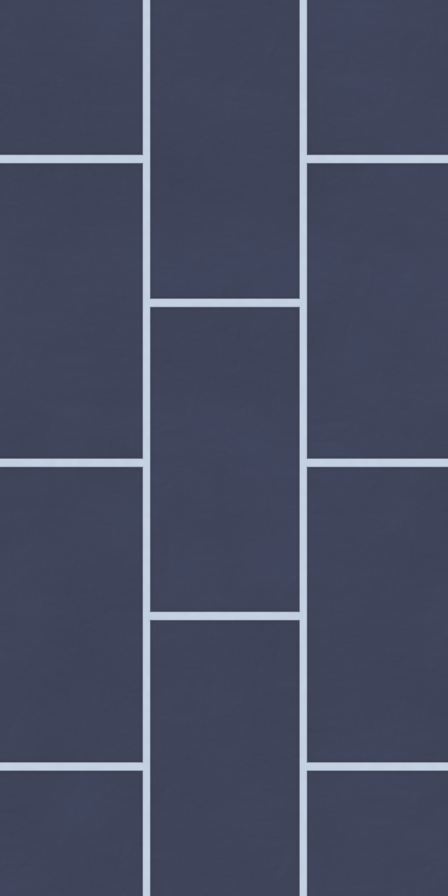
Write a Shadertoy shader that draws this texture.

```glsl
const vec3 SLATE = vec3(0.25, 0.27, 0.36);
const vec3 GROUT = vec3(0.77, 0.82, 0.89);

float hash(vec2 cell) {
    uvec2 q = uvec2(ivec2(cell)) * uvec2(1597u, 3812u) + uvec2(7919u, 104729u);
    uint n = (q.x ^ (q.y << 7)) * 747796405u + 2891336u;
    n = ((n >> 15) ^ n) * 277803737u;
    n = (n >> 13) ^ n;
    return float(n & 65535u) / 65535.0;
}

float valueNoise(vec2 p) {
    vec2 cell = floor(p);
    vec2 f = fract(p);
    f = f * f * (3.0 - 2.0 * f);
    float low = mix(hash(cell), hash(cell + vec2(1, 0)), f.x);
    float high = mix(hash(cell + vec2(0, 1)), hash(cell + vec2(1, 1)), f.x);
    return mix(low, high, f.y);
}

float fbm(vec2 p, int octaves) {
    float sum = 0.0;
    float amplitude = 0.5;
    for (int i = 0; i < octaves; i++) {
        sum += amplitude * valueNoise(p);
        p = mat2(0.8, 0.6, -0.6, 0.8) * p * 2.03 + 17.3;
        amplitude *= 0.55;
    }
    return sum;
}

// Slate height, with layers stretched along a shallow diagonal
float slateHeight(vec2 p) {
    vec2 grain = mat2(0.88, 0.47, -0.47, 0.88) * p * vec2(13.0, 22.0);
    float warp = fbm(p * 9.0, 3);
    return fbm(grain + 2.0 * warp, 5);
}

// Distance to the nearest of a set of evenly spaced lines
float lineDistance(float x, float offset, float spacing) {
    return abs(fract((x - offset) / spacing + 0.5) - 0.5) * spacing;
}

// Signed distance to the grout, negative inside it
float groutDistance(vec2 p, float column, vec2 halfWidth, float firstX, float columnWidth) {
    bool middle = column == 0.0;
    float rowOffset = middle ? 0.625 : 0.289;
    float rowHeight = middle ? 0.699 : 0.678;
    float vertical = lineDistance(p.x, firstX, columnWidth) - halfWidth.x;
    float horizontal = lineDistance(p.y, rowOffset, rowHeight) - halfWidth.y;
    return min(vertical, horizontal);
}

vec3 slateColor(vec2 p, vec2 tile) {
    // Relief lit from the upper left
    float stepSize = 0.005;
    float relief = slateHeight(p) - slateHeight(p + stepSize * vec2(-0.6, 0.8));
    float mottling = fbm(p * 5.0 + 31.0, 4) - 0.5;
    float grit = valueNoise(p * 190.0) - 0.5;
    float tileTone = hash(tile + 40.0) - 0.5;
    float tone = 1.0 + 0.16 * relief + 0.07 * mottling + 0.02 * grit + 0.015 * tileTone;
    return SLATE * tone + vec3(-0.006, 0.006, 0.0) * mottling;
}

void mainImage(out vec4 fragColor, in vec2 fragCoord) {
    // Canvas is one unit wide and two high
    vec2 p = fragCoord / iResolution.xy * vec2(1.0, 2.0);
    float pixel = 1.0 / iResolution.x;

    // Three columns, the middle one staggered
    float firstX = 0.327;
    float columnWidth = 0.35;
    float column = floor((p.x - firstX) / columnWidth);
    float row = floor(column == 0.0 ? (p.y - 0.625) / 0.699 : (p.y - 0.289) / 0.678);

    float d = groutDistance(p, column, vec2(0.0083, 0.0093), firstX, columnWidth);
    vec3 color = slateColor(p, vec2(column, row));

    // Faint shade where the slate meets the grout
    color *= 1.0 - 0.08 * (1.0 - smoothstep(0.0, 0.009, d));

    vec3 grout = GROUT * (1.0 + 0.02 * (valueNoise(p * 60.0) - 0.5));
    color = mix(grout, color, smoothstep(-pixel, pixel, d));
    fragColor = vec4(color, 1.0);
}
```
